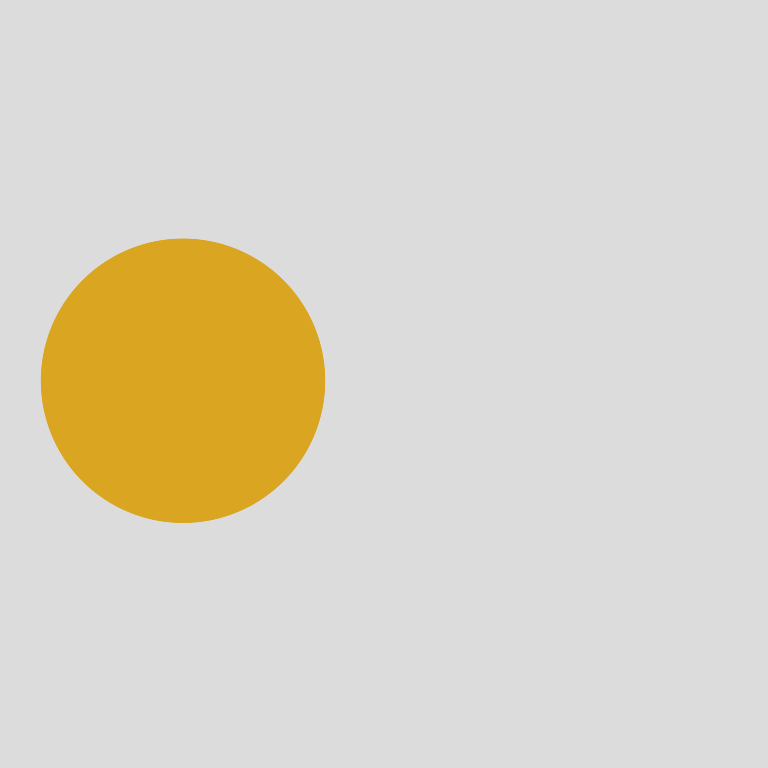
Reproduce this background procedurally as a Shadertoy shader.

```glsl
const vec3 BACKGROUND_GREY = vec3(220.0, 220.0, 220.0) / 255.0;
const vec3 DISC_GOLD = vec3(218.0, 165.0, 32.0) / 255.0;
const vec2 DISC_CENTER = vec2(0.2383, 0.5042);
const float DISC_RADIUS = 0.1852;
const float EDGE_PIXELS = 1.0;

float circleDistance(vec2 point, vec2 center, float radius) {
    return length(point - center) - radius;
}

// Coverage of a shape from its signed distance
float coverage(float dist, float edgeWidth) {
    return 1.0 - smoothstep(-0.5 * edgeWidth, 0.5 * edgeWidth, dist);
}

void mainImage(out vec4 fragColor, in vec2 fragCoord) {
    // Canvas units, origin at the lower left
    vec2 uv = fragCoord / iResolution.y;
    float edgeWidth = EDGE_PIXELS / iResolution.y;

    // Flat disc over a plain ground
    float disc = coverage(circleDistance(uv, DISC_CENTER, DISC_RADIUS), edgeWidth);
    fragColor = vec4(mix(BACKGROUND_GREY, DISC_GOLD, disc), 1.0);
}
```
